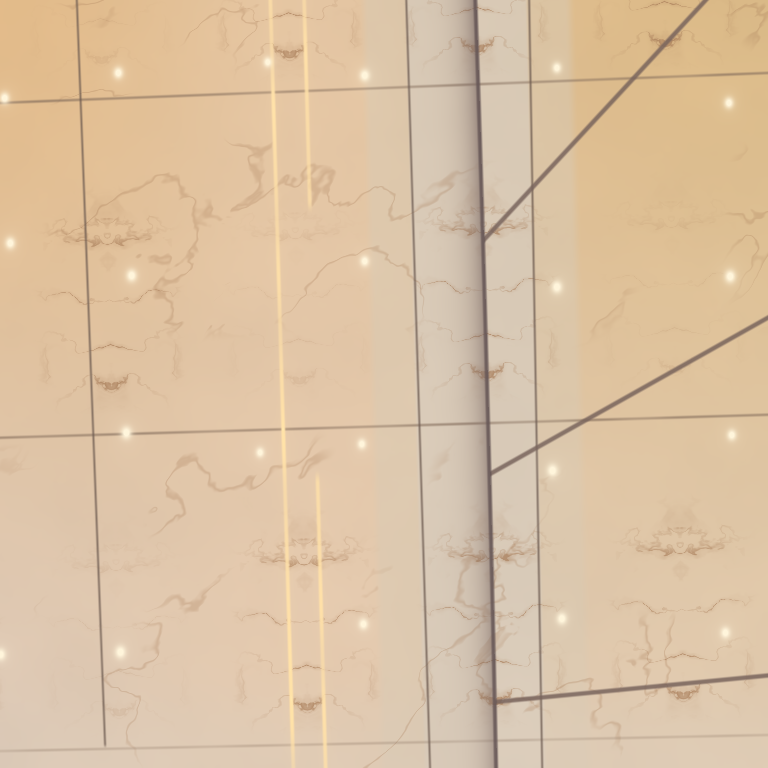
Give the GLSL for this texture, as a WebGL 2 fragment shader.

```glsl
#version 300 es
precision highp float;
// Polished cream marble wall: large tiles with thin joints, bookmatched brown veins,
// a shaded vertical corner, oblique joints to its right and warm lamp reflections.
// Veins are ridged noise in a mirrored, repeating tile space; the rest is line distances.
uniform vec2 u_resolution;
out vec4 fragColor;

float hash(vec2 p) {
    vec3 q = fract(vec3(p.xyx) * 0.1031);
    q += dot(q, q.yzx + 33.33);
    return fract((q.x + q.y) * q.z);
}

float noise(vec2 p) {
    vec2 i = floor(p), f = fract(p);
    f = f * f * (3.0 - 2.0 * f);
    return mix(mix(hash(i), hash(i + vec2(1, 0)), f.x),
               mix(hash(i + vec2(0, 1)), hash(i + vec2(1, 1)), f.x), f.y);
}

float fbm(vec2 p) {
    float sum = 0.0, amp = 0.5;
    for (int i = 0; i < 5; i++) {
        sum += amp * noise(p);
        p = mat2(1.6, 1.2, -1.2, 1.6) * p + 7.3;
        amp *= 0.5;
    }
    return sum;
}

// Coverage of a stroke of the given half width at distance d
float stroke(float d, float halfWidth) {
    float soft = 0.0008 + 0.7 / u_resolution.y;
    return 1.0 - smoothstep(halfWidth - soft, halfWidth + soft, abs(d));
}

// Thin crack along the level set of a warped noise
float ridge(vec2 p, float width) {
    vec2 warp = vec2(fbm(p * 1.4 + 3.1), fbm(p * 1.4 + 19.7));
    return 1.0 - smoothstep(0.0, width, abs(fbm(p + warp * 1.1) - 0.48));
}

vec3 wallColor(vec2 p, float lean) {
    vec3 bottom = mix(vec3(0.865, 0.785, 0.71), vec3(0.88, 0.79, 0.68), p.x);
    vec3 top = mix(vec3(0.89, 0.73, 0.53), vec3(0.86, 0.73, 0.53), p.x);
    vec3 color = mix(bottom, top, smoothstep(0.0, 1.1, p.y));
    float glow = exp(-pow((p.x - 0.42) / 0.25, 2.0));
    color = mix(color, vec3(0.90, 0.79, 0.68), 0.7 * glow);
    // Stepped cool bands beside the corner
    float x = p.x - lean;
    float outer = smoothstep(0.467, 0.48, x) * (1.0 - smoothstep(0.735, 0.75, x));
    float inner = smoothstep(0.526, 0.531, x) * (1.0 - smoothstep(0.683, 0.688, x));
    color = mix(color, vec3(0.85, 0.79, 0.70), 0.55 * outer);
    color = mix(color, vec3(0.845, 0.80, 0.745), 0.65 * inner);
    return mix(color, vec3(0.86, 0.80, 0.73), 0.5 * (1.0 - smoothstep(0.0, 0.15, p.y)));
}

void main() {
    vec2 p = gl_FragCoord.xy / u_resolution;
    float down = 1.0 - p.y;
    float corner = 0.620 + 0.034 * down - 0.007 * down * down;
    vec3 color = wallColor(p, 0.025 * down);

    // Veins mirrored around evenly spaced axes, stronger in alternating tiles
    float column = (p.x - corner) / 0.245;
    float axis = floor(column + 0.5);
    float side = abs(column - axis) * 0.245;
    float row = (p.y - 0.022 - 0.03 * p.x) / 0.425;
    float v = fract(row);
    float odd = mod(axis + floor(row), 2.0);
    float strength = axis == 0.0 ? 0.9 : mix(0.2, 0.85, odd);
    vec2 tile = vec2(side, v * 0.425);
    float cluster = (1.0 - smoothstep(0.035, 0.105, side))
                  * smoothstep(0.02, 0.12, v) * (1.0 - smoothstep(0.55, 0.88, v));
    float patches = smoothstep(0.32, 0.62, noise(tile * 24.0 + 5.0));
    float crack = ridge(tile * vec2(13.0, 18.0) + 2.0, 0.028);
    float halo = ridge(tile * vec2(13.0, 18.0) + 2.0, 0.14);
    float vein = cluster * strength * (crack * (0.25 + 0.45 * patches) + 0.22 * halo * patches);
    vec2 slanted = mat2(0.8, -0.6, 0.6, 0.8) * p;
    float wander = ridge(slanted * vec2(5.0, 8.0) + 11.0, 0.022);
    vein += 0.28 * wander * smoothstep(0.48, 0.72, noise(p * 8.0 + 31.0));
    color = mix(color, vec3(0.66, 0.49, 0.35), clamp(vein, 0.0, 0.75));
    color *= 0.985 + 0.03 * fbm(p * 9.0);

    // Level tile joints
    for (int i = 0; i < 3; i++) {
        float k = float(i);
        float y = 0.022 + 0.394 * k + 0.014 * k * k + (0.021 + 0.009 * k) * p.x;
        float wear = 0.45 + 0.25 * noise(vec2(p.x * 18.0, k * 9.0));
        float fade = i == 0 ? 0.45 : 1.0;
        color = mix(color, vec3(0.52, 0.43, 0.36), wear * fade * stroke(p.y - y, 0.0016));
    }

    // Leaning upright joints: x at the top, then drift toward the bottom
    vec2 uprights[3] = vec2[3](vec2(0.100, 0.038), vec2(0.529, 0.031), vec2(0.689, 0.017));
    for (int i = 0; i < 3; i++) {
        float d = p.x - uprights[i].x - uprights[i].y * down;
        float fade = i == 0 ? smoothstep(0.025, 0.032, p.y) : 1.0;
        color = mix(color, vec3(0.42, 0.35, 0.31), 0.75 * fade * stroke(d, 0.0013));
    }

    // Oblique joints starting at the corner: start height and slope
    vec2 oblique[3] = vec2[3](vec2(0.6875, 1.045), vec2(0.383, 0.554), vec2(0.086, 0.097));
    for (int i = 0; i < 3; i++) {
        float d = p.y - oblique[i].x - oblique[i].y * (p.x - corner);
        d /= sqrt(1.0 + oblique[i].y * oblique[i].y);
        float mask = stroke(d, 0.0028) * step(corner, p.x);
        color = mix(color, vec3(0.47, 0.39, 0.36), 0.85 * mask);
    }

    // Rounded shadow on the left of the corner, and its dark edge
    float toCorner = corner - p.x;
    float shade = exp(-max(toCorner, 0.0) / 0.018) * step(0.0, toCorner);
    color = mix(color, vec3(0.50, 0.43, 0.41), shade * (0.62 + 0.2 * p.y));
    color = mix(color, vec3(0.39, 0.33, 0.33), 0.8 * stroke(toCorner - 0.001, 0.0026));

    // Two glowing upright streaks, the second one interrupted
    for (int i = 0; i < 2; i++) {
        float k = float(i);
        float d = p.x - 0.352 - 0.044 * k - (0.030 - 0.002 * k) * down;
        float gap = k * smoothstep(0.37, 0.39, p.y) * (1.0 - smoothstep(0.72, 0.74, p.y));
        float level = (0.45 + 0.5 * noise(vec2(k * 7.0, p.y * 14.0))) * (1.0 - gap);
        color = mix(color, vec3(1.0, 0.88, 0.66), level * (stroke(d, 0.0024) + 0.2 * exp(-abs(d) / 0.006)));
    }

    // Lamp reflections in loose columns
    float lampX[6] = float[6](0.007, 0.163, 0.345, 0.471, 0.723, 0.950);
    for (int i = 0; i < 24; i++) {
        vec2 id = vec2(i % 6, i / 6);
        float pick = hash(id + 4.0);
        vec2 lamp = vec2(lampX[i % 6], 0.165 + 0.245 * id.y);
        lamp += (vec2(hash(id + 17.0), hash(id + 41.0)) - 0.5) * vec2(0.02, 0.07);
        float r = length((p - lamp) * vec2(1.2, 1.0)) / (0.0045 + 0.004 * pick);
        float light = exp(-r * r) + 0.3 * exp(-r * 0.7);
        color = mix(color, vec3(1.0, 0.96, 0.86), min(light, 1.0) * step(0.2, pick));
    }
    fragColor = vec4(color, 1.0);
}
```
